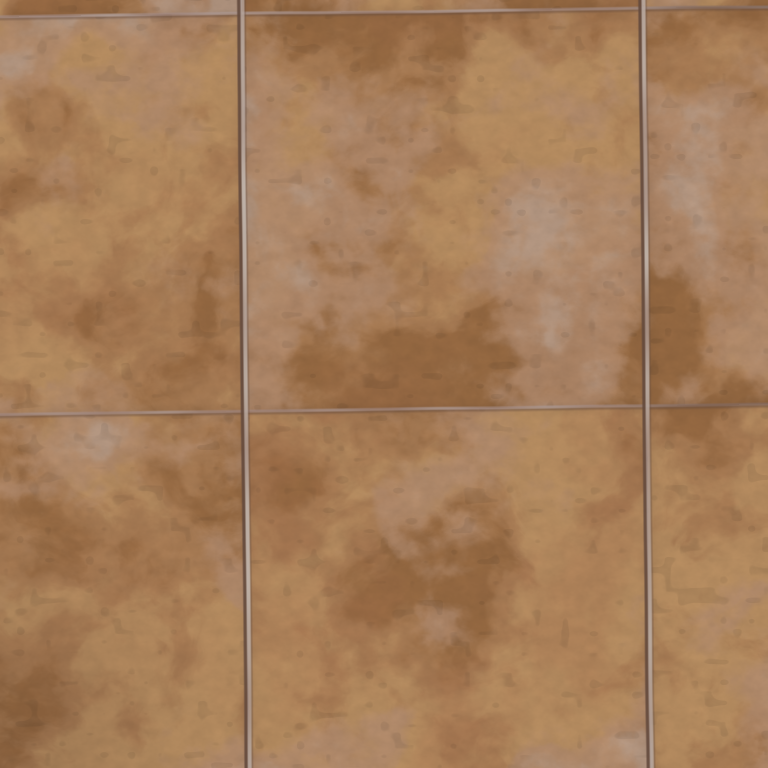
A WebGL 2 fragment shader for this texture:

```glsl
#version 300 es
precision highp float;

uniform vec2 u_resolution;
out vec4 fragColor;

#define TILE_SIZE vec2(0.523, 0.518)
#define GRID_ORIGIN vec2(0.3255, 0.460)
#define GRID_SKEW vec2(-0.0105, 0.0135)
#define JOINT_HALF vec2(0.0026, 0.0019)
#define SHADOW_HALF vec2(0.0028, 0.0018)
#define CLOUD_SCALE 5.5
#define GRAIN_AMOUNT 0.05
#define SEED 3.7

const vec3 OCHRE = vec3(0.70, 0.54, 0.37);
const vec3 CLAY = vec3(0.64, 0.47, 0.32);
const vec3 UMBER = vec3(0.57, 0.40, 0.25);
const vec3 ROSE = vec3(0.68, 0.53, 0.42);
const vec3 CHALK = vec3(0.70, 0.60, 0.53);
const vec3 RUST = vec3(0.62, 0.42, 0.29);
const vec3 GROUT = vec3(0.75, 0.70, 0.66);
const vec3 GROUT_DULL = vec3(0.62, 0.52, 0.50);
const vec3 SHADOW = vec3(0.39, 0.29, 0.24);

float hash(vec2 p) {
    vec3 q = fract(vec3(p.xyx) * 0.1031);
    q += dot(q, q.yzx + 33.33);
    return fract((q.x + q.y) * q.z);
}

float noise(vec2 p) {
    vec2 i = floor(p), f = fract(p);
    f = f * f * (3.0 - 2.0 * f);
    return mix(mix(hash(i), hash(i + vec2(1, 0)), f.x),
               mix(hash(i + vec2(0, 1)), hash(i + vec2(1, 1)), f.x), f.y);
}

float fbm(vec2 p) {
    float sum = 0.0, amp = 0.5;
    for (int i = 0; i < 6; i++) {
        sum += amp * noise(p);
        p = mat2(1.6, 1.2, -1.2, 1.6) * p + 17.3;
        amp *= 0.5;
    }
    return sum;
}

// Soft coverage of a band around zero
float band(float d, float halfWidth, float soft) {
    return 1.0 - smoothstep(halfWidth - soft, halfWidth + soft, abs(d));
}

// Mottled glaze, different on every tile
vec3 glaze(vec2 uv, vec2 id, vec2 local) {
    vec2 seed = vec2(hash(id + SEED), hash(id.yx + SEED + 9.1));
    vec2 p = uv * CLOUD_SCALE + seed * 60.0 + 20.0;
    vec2 warp = vec2(fbm(p + 5.2), fbm(p + 41.7)) - 0.5;
    float cloud = fbm(p + 1.5 * warp);
    float fine = fbm(p * vec2(3.5, 4.5) + 2.0 * warp);
    float tone = cloud + 0.30 * (fine - 0.5) + 0.07 * (seed.x - 0.5);
    tone -= 0.05 * smoothstep(0.35, 0.0, local.y) * noise(p * 1.3);

    vec3 color = mix(UMBER, CLAY, smoothstep(0.33, 0.48, tone));
    color = mix(color, OCHRE, smoothstep(0.47, 0.62, tone));

    // Reddish, rosy and chalky blooms
    float bloom = fbm(p * 0.8 - warp + 73.0) + 0.2 * (fine - 0.5);
    color = mix(color, RUST, 0.6 * smoothstep(0.50, 0.30, bloom) * seed.y);
    color = mix(color, ROSE, 0.8 * smoothstep(0.50, 0.62, bloom));
    color = mix(color, CHALK, 0.75 * smoothstep(0.62, 0.74, bloom));

    // Fine grain and a few dark flecks
    color *= 1.0 + GRAIN_AMOUNT * (fbm(uv * vec2(70.0, 90.0)) - 0.5) * 2.0;
    float fleck = smoothstep(0.80, 0.90, noise(uv * vec2(55.0, 75.0) + seed * 30.0));
    return color * (1.0 - 0.06 * fleck);
}

void main() {
    vec2 uv = gl_FragCoord.xy / u_resolution;
    float soft = 0.0006 + 0.7 / min(u_resolution.x, u_resolution.y);

    // Slightly tilted square grid
    vec2 wobble = 0.0014 * (vec2(noise(uv.yx * 9.0), noise(uv * 9.0 + 31.0)) - 0.5);
    vec2 grid = (uv - GRID_ORIGIN - GRID_SKEW * uv.yx + wobble) / TILE_SIZE;
    vec2 id = floor(grid), local = fract(grid);
    vec2 d = (fract(grid + 0.5) - 0.5) * TILE_SIZE;

    vec3 color = glaze(uv, id, local);

    // Darker rim along the tile edges
    vec2 rim = exp(-abs(d) / 0.008);
    color *= 1.0 - 0.07 * max(rim.x, rim.y);

    // Thin horizontal joints, worn and partly sunk in shade
    float wearAcross = noise(vec2(uv.x * 14.0, floor(grid.y + 0.5) * 7.0 + 50.0));
    color = mix(color, SHADOW, 0.45 * band(d.y + 0.0026, SHADOW_HALF.y, soft * 1.5));
    vec3 groutAcross = mix(GROUT_DULL, GROUT, 0.5 * wearAcross);
    groutAcross = mix(groutAcross, SHADOW, 0.5 * smoothstep(0.78, 0.92, uv.x));
    color = mix(color, groutAcross, (0.6 + 0.3 * wearAcross) * band(d.y, JOINT_HALF.y, soft));

    // Brighter vertical joints with a dark flank
    float wearUp = noise(vec2(uv.y * 12.0, floor(grid.x + 0.5) * 5.0 + 90.0));
    color = mix(color, SHADOW, 0.9 * band(d.x + 0.0040, SHADOW_HALF.x, soft));
    color = mix(color, SHADOW, 0.4 * band(d.x - 0.0030, 0.0015, soft));
    vec3 groutUp = mix(GROUT_DULL, GROUT, 0.5 + 0.5 * wearUp);
    color = mix(color, groutUp, (0.75 + 0.25 * wearUp) * band(d.x, JOINT_HALF.x, soft));

    // Gentle falloff of light towards the lower left
    color *= 1.0 - 0.10 * smoothstep(0.35, 0.0, length(uv));
    fragColor = vec4(color, 1.0);
}
```
